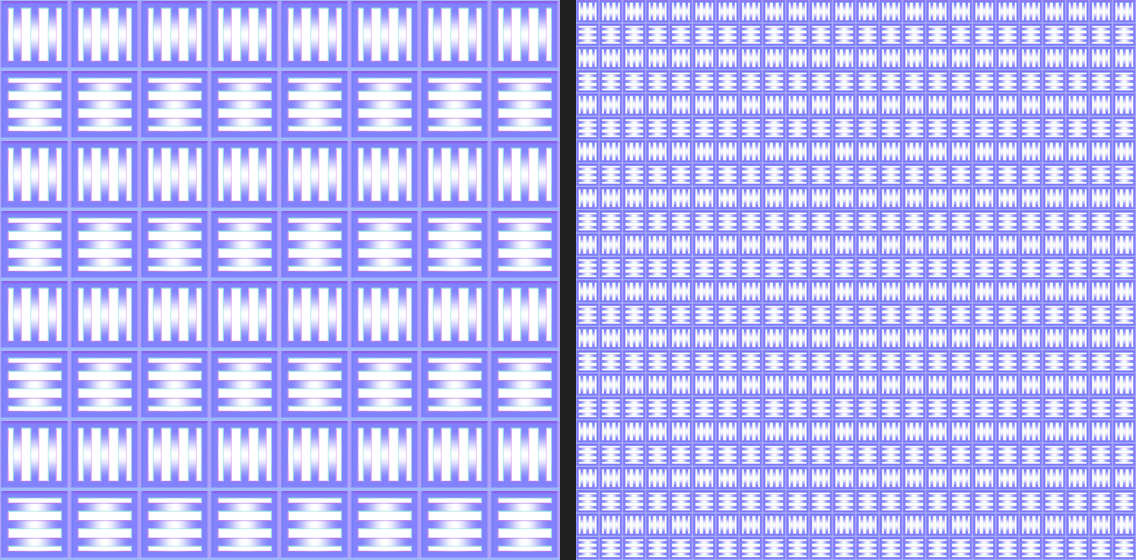
Left, the tile; right, the same tile 3 across and 3 down.
Write a three.js fragment shader that draws this texture map.

```glsl
// Basket weave relief in normal-map colours: framed square cells whose strips
// run across in even rows and upright in odd rows. Bands and strip masks are
// distance formulas in cell units; finite differences tint the strip edges.
#define CELLS 8.0
#define STRIPS 4.0
#define STRIP_HALF 0.068
#define PANEL_HALF 0.38
#define SOFT 0.007
#define BEVEL 0.009
#define FLAT_BLUE vec3(0.51, 0.51, 0.99)
#define WHITE vec3(1.0, 1.0, 1.0)
#define PINK vec3(0.88, 0.62, 0.92)
#define CYAN vec3(0.58, 0.89, 0.87)
#define PURPLE vec3(0.57, 0.33, 0.91)

varying vec2 vUv;

float inside(float d) {
  return 1.0 - smoothstep(-SOFT, SOFT, d);
}

// Soft band between two signed offsets
float band(float x, float lo, float hi) {
  return inside(lo - x) * inside(x - hi);
}

float panelDistance(vec2 p) {
  return max(abs(p.x), abs(p.y)) - PANEL_HALF;
}

// Turn the cell so that x always runs across the strips
vec2 strandAxes(vec2 p, float upright) {
  return mix(p.yx, p, upright);
}

float stripMask(vec2 p, float upright) {
  float across = strandAxes(p, upright).x;
  float d = abs(fract(across * STRIPS) - 0.5) / STRIPS - STRIP_HALF;
  return inside(max(d, panelDistance(p)));
}

// Raised grid: signed offsets from the nearest cell border
vec3 drawFrame(vec3 color, vec2 grid) {
  vec2 e = fract(grid + 0.5) - 0.5;
  color = mix(color, PURPLE, 0.75 * band(e.y, -0.048, -0.014));
  color = mix(color, vec3(0.44, 0.50, 0.97), band(e.x, 0.020, 0.044));
  color = mix(color, vec3(0.70, 0.63, 0.98), band(e.x, -0.036, 0.020));
  return mix(color, vec3(0.62, 0.72, 0.98), band(e.y, -0.014, 0.036));
}

void main() {
  vec2 grid = vUv * CELLS;
  vec2 p = fract(grid) - vec2(0.497, 0.504);
  float upright = mod(floor(grid.y), 2.0);
  vec3 color = drawFrame(FLAT_BLUE, grid);

  // Hollows between strips brighten toward the middle of the cell
  float reach = abs(strandAxes(p, upright).y) / PANEL_HALF;
  vec3 hollow = mix(WHITE, FLAT_BLUE, smoothstep(0.0, 0.95, reach));
  color = mix(color, hollow, inside(panelDistance(p)));

  color = mix(color, WHITE, stripMask(p, upright));

  // Bevel tint from the slope of the strip mask
  vec2 h = vec2(BEVEL, 0.0);
  vec2 slope = vec2(
    stripMask(p + h.xy, upright) - stripMask(p - h.xy, upright),
    stripMask(p + h.yx, upright) - stripMask(p - h.yx, upright));
  slope *= mix(0.45, 0.85, smoothstep(0.0, 0.9, reach));
  color = mix(color, PINK, max(slope.x, 0.0));
  color = mix(color, CYAN, max(-slope.x, 0.0));
  color = mix(color, CYAN, max(-slope.y, 0.0));
  color = mix(color, mix(PURPLE, PINK, 0.4), max(slope.y, 0.0));

  gl_FragColor = vec4(color, 1.0);
}
```
